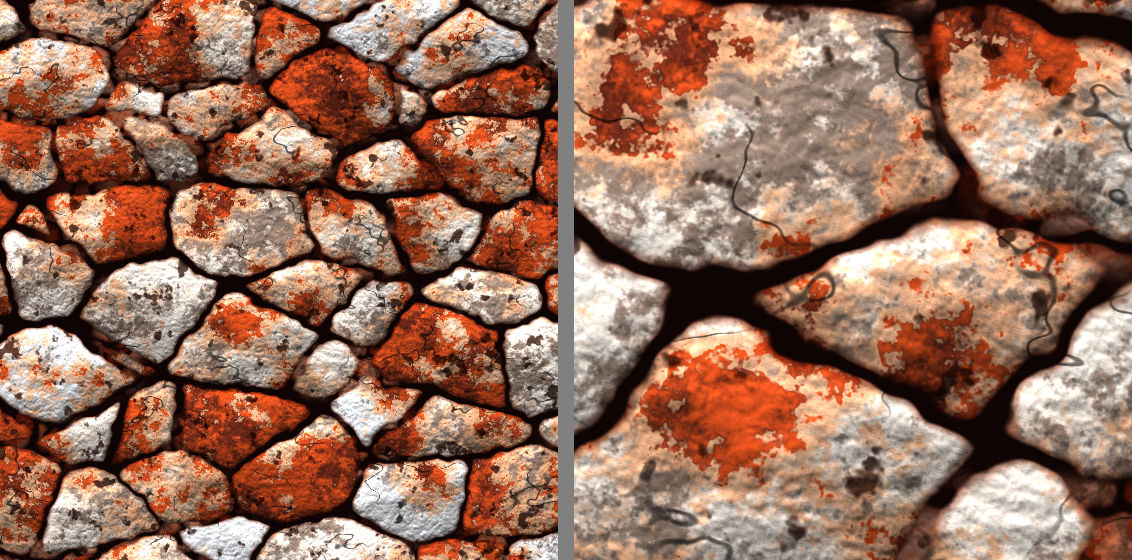
Left: the whole. Right: its middle third, enlarged.
This texture is drawn by a Shadertoy shader. Its source:

```glsl
const vec3 PALE = vec3(0.91, 0.87, 0.83);
const vec3 GREY = vec3(0.53, 0.45, 0.40);
const vec3 TAN = vec3(0.82, 0.59, 0.43);
const vec3 RUST = vec3(0.72, 0.26, 0.10);
const vec3 UMBER = vec3(0.35, 0.13, 0.08);
const vec3 VOID = vec3(0.06, 0.016, 0.014);
const vec2 LIGHT = vec2(-0.28, 0.96);

struct Stone {
    vec2 id;
    vec2 center;
    vec2 outward;
    float edge;
};

vec2 hash2(vec2 p) {
    vec3 q = fract(p.xyx * vec3(0.1031, 0.1030, 0.0973));
    q += dot(q, q.yzx + 33.33);
    return fract((q.xx + q.yz) * q.zy);
}

float noise(vec2 p) {
    vec2 i = floor(p), f = fract(p);
    f = f * f * (3.0 - 2.0 * f);
    float low = mix(hash2(i).x, hash2(i + vec2(1, 0)).x, f.x);
    float high = mix(hash2(i + vec2(0, 1)).x, hash2(i + vec2(1, 1)).x, f.x);
    return mix(low, high, f.y);
}

// Fractal noise; ridged = 1 folds it into sharp creases
float fractal(vec2 p, float gain, float ridged) {
    float sum = 0.0, total = 0.0, amp = 1.0;
    for (int i = 0; i < 4; i++) {
        float n = noise(p);
        sum += amp * mix(n, abs(2.0 * n - 1.0), ridged);
        total += amp;
        p = mat2(1.6, 1.2, -1.2, 1.6) * p + 7.3;
        amp *= gain;
    }
    return sum / total;
}

float fbm(vec2 p) {
    return fractal(p, 0.55, 0.0);
}

// Staggered, jittered site: xy is its position, z its weight
vec3 site(vec2 cell, vec2 size) {
    float stagger = 0.5 * mod(cell.y, 2.0) - 0.25;
    vec2 jitter = (hash2(cell) - 0.5) * vec2(0.9, 0.8);
    return vec3((cell + 0.5 + vec2(stagger, 0.0) + jitter) * size, 0.55 * hash2(cell + 71.0).x);
}

float power(vec2 p, vec3 s, vec2 size) {
    vec2 d = (p - s.xy) / size;
    return dot(d, d) - s.z;
}

// Weighted Voronoi stone with slightly blunted corners
Stone findStone(vec2 p, vec2 size) {
    vec2 base = floor(p / size), id = base;
    float best = 1e5;
    for (int k = 0; k < 25; k++) {
        vec2 cell = base + vec2(k % 5 - 2, k / 5 - 2);
        float d = power(p, site(cell, size), size);
        if (d < best) { best = d; id = cell; }
    }
    vec2 center = site(id, size).xy, outward = vec2(0.0);
    float sum = 1e-20, sharpness = 20.0 / size.y;
    for (int k = 0; k < 25; k++) {
        vec2 cell = base + vec2(k % 5 - 2, k / 5 - 2);
        if (cell == id) continue;
        vec3 s = site(cell, size);
        vec2 slope = 2.0 * (s.xy - center) / (size * size);
        float len = max(length(slope), 1e-4);
        float w = exp(-sharpness * (power(p, s, size) - best) / len);
        sum += w;
        outward += w * slope / len;
    }
    return Stone(id, center, outward / sum, -log(sum) / sharpness);
}

// Light on a few chiselled planes around a flat face
float facetLight(vec2 q, vec2 id) {
    float sum = exp(5.0);
    vec2 tilt = vec2(0.0);
    for (int i = 0; i < 5; i++) {
        vec2 r = hash2(id + 13.0 * float(i + 1));
        vec2 n = vec2(cos(6.2832 * r.x), sin(6.2832 * r.x));
        float w = exp(30.0 * (dot(q, n) + 0.3 * r.y - 0.1));
        sum += w;
        tilt += n * w;
    }
    return dot(tilt / sum, LIGHT);
}

float emboss(vec2 p, vec2 scale, float reach, float ridged) {
    return fractal(p * scale, 0.65, ridged) - fractal((p + LIGHT * reach) * scale, 0.65, ridged);
}

// Weathered limestone with iron stains, cracks and pits
vec3 stoneColor(vec2 p, vec2 id) {
    vec2 kind = hash2(id + 3.0), q = p + kind * 5.0;
    float mottle = fbm(q * 19.0), fine = fractal(q * 70.0, 0.8, 0.0);
    float tone = 0.5 * mottle + 0.5 * fine + 0.14 * (kind.y - 0.4);
    vec3 color = mix(GREY, PALE, smoothstep(0.38, 0.53, tone));
    color *= mix(vec3(1.0), vec3(0.93, 0.98, 1.04), step(0.8, kind.y));
    float stain = 0.65 * fbm(q * 10.0 + 31.0) + 0.35 * fine - mix(0.65, 0.39, pow(kind.x, 1.6));
    color = mix(color, TAN * (0.75 + 0.5 * fine), 0.85 * smoothstep(-0.13, -0.02, stain));
    vec3 iron = mix(UMBER, RUST, smoothstep(0.38, 0.58, 0.45 * mottle + 0.55 * fine));
    color = mix(color, iron, smoothstep(0.0, 0.05, stain));
    float crack = abs(fbm(q * vec2(9.0, 13.0) + 57.0) - 0.5);
    float broken = smoothstep(0.45, 0.7, noise(q * 16.0));
    color *= 1.0 - 0.6 * broken * (1.0 - smoothstep(0.002, 0.014, crack));
    float pit = smoothstep(0.66, 0.76, fbm(q * 42.0 + 11.0));
    return color * mix(vec3(1.0), vec3(0.35, 0.27, 0.24), pit);
}

// One layer of lit stones; alpha is coverage
vec4 stoneLayer(vec2 p, vec2 size, float joint) {
    vec2 warp = vec2(fbm(p * 13.0), fbm(p * 13.0 + 40.0)) - 0.5;
    vec2 chip = vec2(noise(p * 55.0), noise(p * 55.0 + 9.0)) - 0.5;
    vec2 q = p + 0.034 * warp + 0.006 * chip;
    Stone s = findStone(q, size);
    float depth = s.edge - joint * (0.2 + 1.6 * noise(p * 8.0 + 20.0));
    float rim = exp(-max(depth, 0.0) / (0.09 * size.y));
    float light = 1.0 + 0.24 * facetLight((q - s.center) / size, s.id);
    light += 0.34 * rim * dot(s.outward, LIGHT);
    light += 0.8 * emboss(p + s.id, vec2(20.0, 28.0), 0.005, 1.0);
    light += 0.85 * emboss(p + s.id, vec2(50.0, 65.0), 0.003, 1.0);
    vec3 shade = mix(vec3(0.5, 0.34, 0.28), vec3(1.0), smoothstep(0.0, 0.009, depth));
    return vec4(stoneColor(p, s.id) * shade * max(light, 0.1), smoothstep(0.0, 0.003, depth));
}

void mainImage(out vec4 fragColor, in vec2 fragCoord) {
    vec2 p = fragCoord / iResolution.y;
    // Shadowed filler behind the large stones
    vec4 rubble = stoneLayer(p + 3.0, vec2(0.05, 0.038), 0.003);
    float exposed = smoothstep(0.4, 0.7, noise(p * 9.0 + 80.0));
    vec3 color = mix(VOID, rubble.rgb * vec3(0.6, 0.42, 0.35), rubble.a * exposed);
    vec4 wall = stoneLayer(p + 1.0, vec2(0.18, 0.118), 0.0034);
    color = mix(color, wall.rgb, wall.a);
    fragColor = vec4(clamp(color, 0.0, 1.0), 1.0);
}
```
